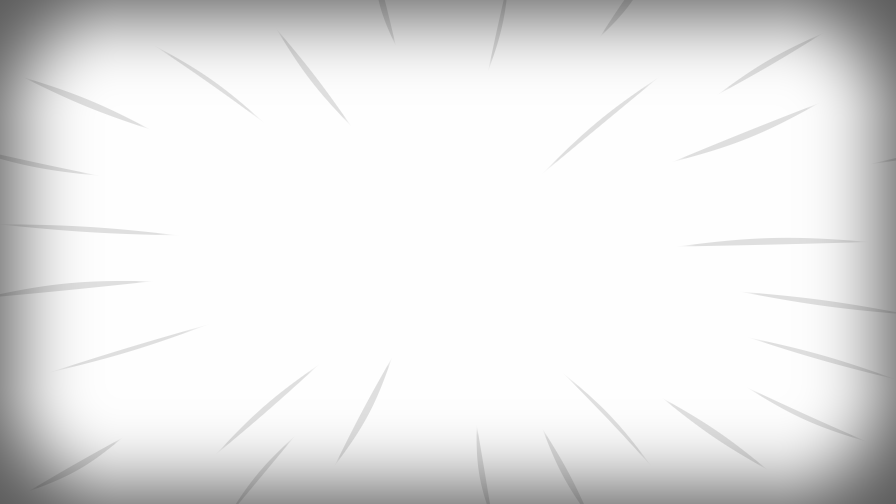
Give the GLSL for this background, as a Shadertoy shader.

```glsl
// Draws tapered grey speed strokes around a white centre with a dark, soft rounded vignette.

const float TAU = 6.2831853;
const float STROKE_COUNT = 27.0;
const float STROKE_SHADE = 0.12;
const float PAPER = 0.995;
const float VIGNETTE_DEPTH = 0.64;
const float VIGNETTE_REACH = 0.243;

// Wave over the stroke index, equal to one at the peak index.
float wave(float index, float peak, float period) {
    return cos(TAU * (index - peak) / period);
}

// Angle of a stroke: even steps bent by layered waves.
float strokeAngle(float index) {
    float drift = 7.5 - 8.5 * wave(index, 2.0, STROKE_COUNT);
    float bunching = 11.0 * pow(0.5 + 0.5 * wave(index, 2.8, 13.5), 5.0);
    return radians(-14.6 + drift + bunching) + TAU * index / STROKE_COUNT;
}

// Inner end of a stroke, where one is the ellipse touching the canvas sides.
float strokeStart(float index) {
    float swell = 0.14 * wave(index, 7.0, 4.5);
    float stagger = 0.11 * wave(index, 0.0, 2.0) * (1.0 + wave(index, 4.0, 14.0));
    return 0.715 + swell + stagger;
}

// Coverage of a slightly bent stroke that tapers to both ends.
float taperedStroke(vec2 p, vec2 a, vec2 b, float width, float bend, float pixel) {
    vec2 span = b - a;
    float along = clamp(dot(p - a, span) / dot(span, span), 0.0, 1.0);
    float taper = sin(0.5 * TAU * along);
    vec2 normal = normalize(vec2(-span.y, span.x));
    vec2 spine = mix(a, b, along) + normal * bend * taper;
    float halfWidth = width * taper;
    float coverage = clamp((halfWidth - length(p - spine)) / pixel + 0.5, 0.0, 1.0);
    return coverage * min(1.0, halfWidth / pixel);
}

// Ring of strokes pointing away from the centre.
float strokeRing(vec2 p, vec2 halfSize, float pixel) {
    float ink = 0.0;
    for (float i = 0.0; i < STROKE_COUNT; i++) {
        float angle = strokeAngle(i);
        float start = strokeStart(i);
        float reach = 0.38 + 0.25 * (0.72 - start);
        vec2 ray = vec2(cos(angle), sin(angle)) * halfSize;
        float width = 0.0055 + 0.0015 * sin(i * 2.4);
        float bend = 0.006 * sin(i * 1.7);
        ink = max(ink, taperedStroke(p, ray * start, ray * (start + reach), width, bend, pixel));
    }
    return ink;
}

// Darkness that grows towards the edges and gathers in the rounded corners.
float vignette(vec2 p, vec2 halfSize) {
    vec2 intrusion = max(abs(p) - halfSize + VIGNETTE_REACH, 0.0);
    float depth = length(intrusion) / VIGNETTE_REACH;
    return VIGNETTE_DEPTH * (1.0 - exp(-1.115 * pow(depth, 3.4)));
}

void mainImage(out vec4 fragColor, in vec2 fragCoord) {
    float pixel = 1.0 / iResolution.y;
    vec2 halfSize = 0.5 * iResolution.xy * pixel;
    vec2 p = fragCoord * pixel - halfSize;

    float tone = PAPER * (1.0 - vignette(p, halfSize));
    tone *= 1.0 - STROKE_SHADE * strokeRing(p, halfSize, pixel);
    fragColor = vec4(vec3(tone), 1.0);
}
```
